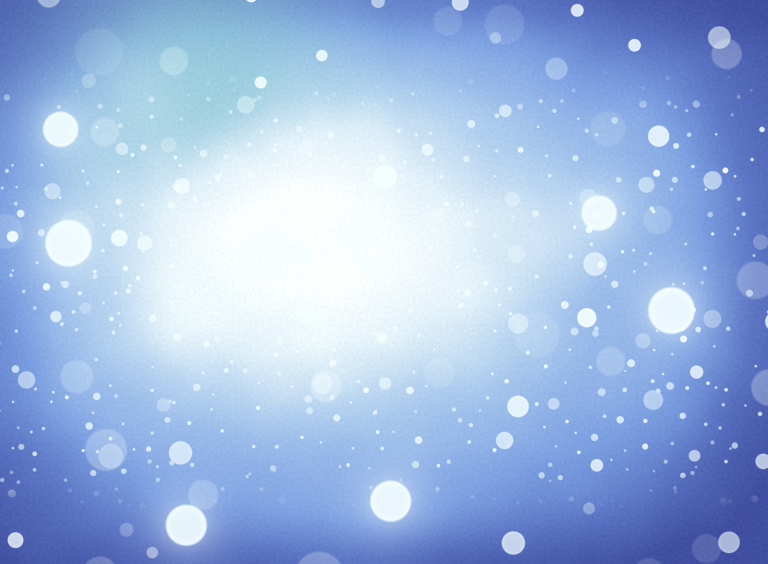
Give the GLSL for this background, as a WebGL 2 fragment shader.

```glsl
#version 300 es
precision highp float;
// Winter bokeh: an off-centre white glow falls through pale blue to indigo corners.
// An uneven elliptical distance, warped by gradient noise, drives a colour ramp;
// soft pools, a garland of large discs and hashed grids of small ones lie over it.

uniform vec2 u_resolution;
out vec4 fragColor;

// Lengths are fractions of the canvas height.
const vec2 GLOW_CENTER = vec2(0.54, 0.575);
const vec2 REACH_LEFT_DOWN = vec2(0.64, 0.49);
const vec2 REACH_RIGHT_UP = vec2(0.73, 0.42);
const float WARP = 0.15;
const float VIGNETTE = 0.19;
const float GRAIN = 0.03;
const vec3 DISC_COLOR = vec3(0.96, 1.0, 1.0);
const vec3 MINT = vec3(0.59, 0.84, 0.83);
const vec2 MINT_CENTER = vec2(0.35, 0.88);
const int GARLAND_DISCS = 6;
const vec2 GARLAND_CENTER = vec2(0.6, 0.5);
const vec2 GARLAND_REACH = vec2(0.54, 0.44);

const int STOPS = 7;
const vec3 RAMP[STOPS] = vec3[](
  vec3(0.99, 1.00, 1.00), vec3(0.89, 0.95, 0.98), vec3(0.72, 0.83, 0.94),
  vec3(0.61, 0.74, 0.92), vec3(0.48, 0.62, 0.88), vec3(0.36, 0.46, 0.77),
  vec3(0.25, 0.31, 0.63));
const float STOP_AT[STOPS] = float[](0.20, 0.41, 0.59, 0.76, 1.02, 1.30, 1.62);

// Soft light pools: x, y, radius, strength
const int POOLS = 6;
const vec4 POOL[POOLS] = vec4[](
  vec4(0.64, 0.59, 0.06, 0.7), vec4(0.47, 0.55, 0.07, 0.7),
  vec4(0.35, 0.46, 0.08, 0.5), vec4(0.56, 0.41, 0.05, 0.5),
  vec4(0.25, 0.84, 0.08, 0.2), vec4(0.98, 0.57, 0.07, 0.25));

vec3 hash3(vec2 cell, float seed) {
  vec3 q = fract(vec3(cell.xyx + seed) * vec3(0.1031, 0.1030, 0.0973));
  q += dot(q, q.yxz + 33.33);
  return fract((q.xxy + q.yzz) * q.zyx);
}

float gradientDot(vec2 cell, vec2 offset) {
  float angle = 6.2832 * hash3(cell, 71.0).x;
  return dot(vec2(cos(angle), sin(angle)), offset);
}

float gradientNoise(vec2 p) {
  vec2 i = floor(p), f = fract(p);
  vec2 w = f * f * f * (f * (f * 6.0 - 15.0) + 10.0);
  vec2 e = vec2(1.0, 0.0);
  float low = mix(gradientDot(i, f), gradientDot(i + e, f - e), w.x);
  float high = mix(gradientDot(i + e.yx, f - e.yx), gradientDot(i + 1.0, f - 1.0), w.x);
  return mix(low, high, w.y);
}

float clouds(vec2 p) {
  float sum = 0.0, gain = 0.6;
  for (int i = 0; i < 3; i++) {
    sum += gain * gradientNoise(p);
    p = p * 2.03 + 17.0;
    gain *= 0.5;
  }
  return sum;
}

vec3 backdrop(vec2 p, vec2 uv) {
  vec2 fromGlow = p - GLOW_CENTER;
  vec2 reach = mix(REACH_LEFT_DOWN, REACH_RIGHT_UP, step(0.0, fromGlow));
  vec2 inset = 4.0 * uv * (1.0 - uv);
  float d = length(fromGlow / reach) + WARP * clouds(p * 4.0);
  d += VIGNETTE * (1.0 - smoothstep(0.0, 0.4, inset.x * inset.y));
  vec3 color = RAMP[0];
  for (int i = 1; i < STOPS; i++) {
    float t = clamp((d - STOP_AT[i - 1]) / (STOP_AT[i] - STOP_AT[i - 1]), 0.0, 1.0);
    color = mix(color, RAMP[i], t);
  }
  float mint = exp(-dot(p - MINT_CENTER, p - MINT_CENTER) / 0.06);
  color = mix(color, MINT, 0.6 * mint * smoothstep(0.35, 0.7, d));
  for (int i = 0; i < POOLS; i++) {
    float r = length(p - POOL[i].xy) / POOL[i].z;
    color = mix(color, DISC_COLOR, POOL[i].w * exp(-r * r));
  }
  return color + GRAIN * gradientNoise(p * 190.0);
}

float disc(vec2 offset, float radius, float blur) {
  float d = length(offset) - radius;
  float edge = max(blur, 0.8 / u_resolution.y);
  float rim = 0.93 + 0.07 * smoothstep(-0.4 * radius, 0.0, d);
  return rim * (1.0 - smoothstep(-edge, edge, d));
}

// One disc at most per cell, kept wholly inside it; returns opacity.
float scatter(vec2 p, float size, vec2 radii, vec2 opacity, float density, float blur, float seed) {
  vec2 cell = floor(p / size);
  vec3 place = hash3(cell, seed), look = hash3(cell, seed + 43.0);
  float radius = mix(radii.x, radii.y, place.z * place.z);
  float margin = radius + 2.0 * blur;
  vec2 center = cell * size + mix(vec2(margin), vec2(size - margin), place.xy);
  return disc(p - center, radius, blur) * mix(opacity.x, opacity.y, look.y) * step(look.x, density);
}

// Large discs in three pairs round an ellipse, alternately outside and inside it
float garland(vec2 p) {
  float sum = 0.0;
  for (int i = 0; i < GARLAND_DISCS; i++) {
    float pair = float(i / 2), side = float(i % 2) * 2.0 - 1.0;
    float angle = radians(158.0 + 104.0 * pair + side * (12.0 + 7.0 * mod(pair, 2.0)));
    vec2 center = GARLAND_CENTER + GARLAND_REACH * (1.0 - 0.1 * side) * vec2(cos(angle), sin(angle));
    float radius = 0.037 + 0.005 * side * (1.0 - pair);
    float halo = 0.3 * exp(-30.0 * max(length(p - center) - radius, 0.0));
    sum = max(sum, max(halo, 0.97 * disc(p - center, radius, 0.004)));
  }
  return sum;
}

void main() {
  vec2 p = gl_FragCoord.xy / u_resolution.y;
  vec3 color = backdrop(p, gl_FragCoord.xy / u_resolution);

  float ghosts = scatter(p + 0.11, 0.19, vec2(0.025, 0.044), vec2(0.08, 0.3), 0.6, 0.003, 5.0);
  float medium = scatter(p, 0.12, vec2(0.010, 0.022), vec2(0.25, 1.0), 0.7, 0.0015, 37.0);

  // Fine sparkles fade out toward the frame
  float band = smoothstep(0.08, 0.2, p.y) * (1.0 - smoothstep(0.75, 0.9, p.y));
  float fine = scatter(p, 0.047, vec2(0.003, 0.007), vec2(0.5, 1.0), 0.5, 0.001, 53.0);
  fine = max(fine, scatter(p + 0.02, 0.035, vec2(0.002, 0.004), vec2(0.6, 1.0), 0.3, 0.001, 91.0));

  color = mix(color, DISC_COLOR, ghosts);
  color = mix(color, DISC_COLOR, garland(p));
  color = mix(color, DISC_COLOR, max(medium, fine * band));
  fragColor = vec4(color, 1.0);
}
```
